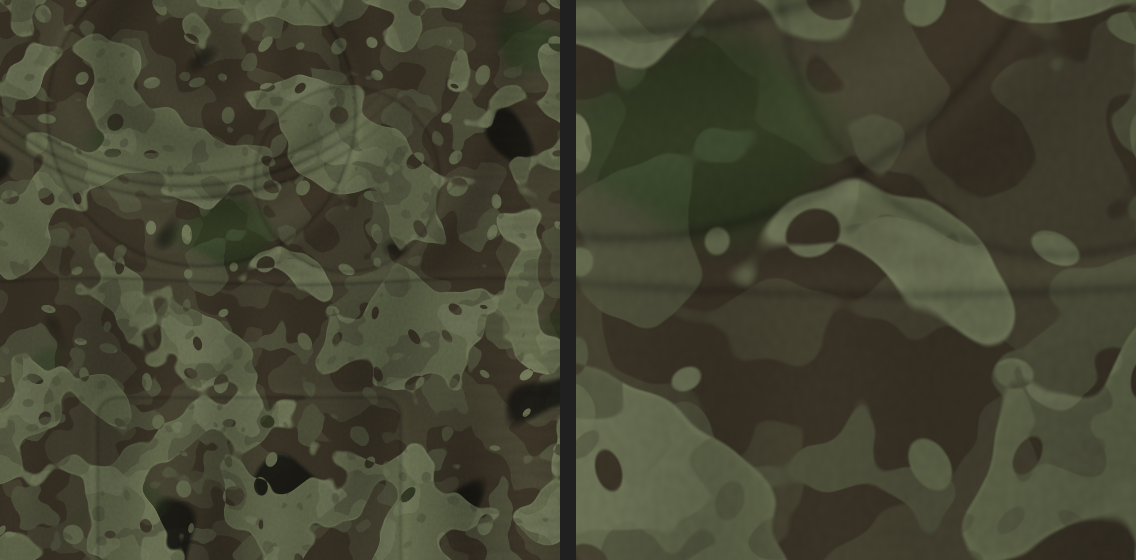
Left, the full canvas; right, a detail of the centre.
A Shadertoy shader for this pattern:

```glsl
// Worn woodland camouflage cloth: layered olive blotches over brown, with seams and soft folds.
#define BLOTCH_SCALE 6.2
#define DETAIL_SCALE 13.5
#define GREEN_LEVEL 0.065
#define EDGE 0.018
#define SPOT_SCALE 15.0
#define SPOT_DENSITY 0.42
#define FOLD_STRENGTH 0.26
#define SEAM_STRENGTH 0.20

const vec3 SHADOW = vec3(0.075, 0.075, 0.060);
const vec3 BROWN  = vec3(0.207, 0.183, 0.137);
const vec3 DRAB   = vec3(0.252, 0.241, 0.180);
const vec3 OLIVE  = vec3(0.292, 0.302, 0.222);
const vec3 GREEN  = vec3(0.352, 0.375, 0.272);
const vec3 LIGHT  = vec3(0.405, 0.430, 0.322);
const vec3 MOSS   = vec3(0.130, 0.220, 0.100);

vec2 hash2(vec2 p) {
    vec3 q = fract(p.xyx * vec3(0.1031, 0.1030, 0.0973));
    q += dot(q, q.yzx + 33.33);
    return fract((q.xx + q.yz) * q.zy);
}

float cornerSlope(vec2 cell, vec2 offset) {
    float a = 6.2832 * hash2(cell + 100.0).x;
    return dot(vec2(cos(a), sin(a)), offset);
}

float gradientNoise(vec2 p) {
    vec2 i = floor(p), f = p - i, e = vec2(1.0, 0.0);
    vec2 u = f * f * f * (f * (f * 6.0 - 15.0) + 10.0);
    return mix(mix(cornerSlope(i, f), cornerSlope(i + e.xy, f - e.xy), u.x),
               mix(cornerSlope(i + e.yx, f - e.yx), cornerSlope(i + e.xx, f - e.xx), u.x), u.y);
}

// Rounded, branching blotch field; larger scale gives smaller patches
float blotch(vec2 p, float scale, vec2 seed) {
    vec2 q = p * scale + seed;
    return gradientNoise(q) + 0.6 * gradientNoise(q * (DETAIL_SCALE / BLOTCH_SCALE) + 7.3)
         + 0.14 * gradientNoise(q * 4.3 + 3.1);
}

float cover(float field, float level) {
    return smoothstep(level - EDGE, level + EDGE, field);
}

// One randomly turned oval per occupied grid cell
float spots(vec2 p, float scale, vec2 seed) {
    vec2 q = p * scale + seed, cell = floor(q);
    vec2 pick = hash2(cell + 31.0), jitter = hash2(cell + 57.0) - 0.5;
    vec2 d = q - cell - 0.5 - 0.4 * jitter;
    float a = 6.2832 * pick.y;
    d = mat2(cos(a), sin(a), -sin(a), cos(a)) * d;
    d.y *= 1.1 + 0.9 * hash2(cell + 83.0).x;
    float radius = mix(0.09, 0.29, hash2(cell + 11.0).y);
    float edge = 0.0015 * scale;
    return smoothstep(edge, -edge, length(d) - radius) * step(pick.x, SPOT_DENSITY);
}

// Dark stitched groove with a soft raised lip beside it
float seam(float d) {
    float groove = d / 0.0035, lip = (d - 0.010) / 0.007;
    return 0.5 * exp(-lip * lip) - exp(-groove * groove);
}

float roundBox(vec2 p, vec2 halfSize, float r) {
    vec2 q = abs(p) - halfSize + r;
    return length(max(q, 0.0)) + min(max(q.x, q.y), 0.0) - r;
}

float seams(vec2 p) {
    float sum = 0.7 * seam(p.y - 0.497 - 0.006 * sin(p.x * 9.0));
    sum += 0.6 * seam(roundBox(p - vec2(0.445, 0.09), vec2(0.27, 0.20), 0.035));
    sum += 0.8 * seam(length(p - vec2(0.36, 0.80)) - 0.275);
    sum += 0.6 * seam(length(p - vec2(0.62, 0.68)) - 0.165);
    // Sagging parallel collar bands
    for (int i = 0; i < 3; i++) {
        float radius = 0.50 + 0.022 * float(i);
        sum += 0.7 * seam(length(p - vec2(0.33, 1.19)) - radius) * smoothstep(0.75, 0.55, p.x);
    }
    return sum;
}

float foldShade(vec2 p) {
    float upright = gradientNoise(vec2(p.x * 9.0, p.y * 1.6) + 5.0);
    float curved = gradientNoise(vec2(length(p - vec2(0.36, 0.9)) * 14.0, p.x * 2.0) + 19.0);
    float streaks = gradientNoise(vec2(p.x * 12.0, p.y * 90.0)) * smoothstep(0.7, 1.0, p.x);
    return mix(upright, curved, smoothstep(0.42, 0.58, p.y)) + 0.35 * streaks;
}

void mainImage(out vec4 fragColor, in vec2 fragCoord) {
    vec2 p = fragCoord / iResolution.xy;

    // Brown ground with muted underlayers
    vec3 color = mix(BROWN, DRAB, 0.95 * cover(blotch(p, 8.5, vec2(41.0, 12.0)), 0.0));
    color = mix(color, OLIVE, 0.85 * cover(blotch(p, 9.5, vec2(73.0, 29.0)), 0.24));
    float pocket = gradientNoise(p * 5.0 + vec2(17.0, 63.0));
    color = mix(color, SHADOW, 0.85 * smoothstep(0.35, 0.41, pocket));
    color = mix(color, MOSS, 0.45 * smoothstep(0.30, 0.48, gradientNoise(p * 6.0 + 91.0)));

    // Crisp green blotches; spots become islands outside and holes inside
    float field = blotch(p, BLOTCH_SCALE, vec2(8.0, 23.0));
    float green = cover(field, GREEN_LEVEL);
    float spot = spots(p, SPOT_SCALE, vec2(3.4, 9.7));
    green = mix(green, 1.0 - green, spot);

    // Translucent tones inside the green
    vec3 leaf = mix(GREEN, OLIVE, 0.75 * cover(blotch(p, 12.0, vec2(55.0, 88.0)), 0.20));
    leaf = mix(leaf, LIGHT, 0.75 * cover(blotch(p, 9.0, vec2(27.0, 66.0)), 0.19));
    leaf = mix(leaf, OLIVE, 0.6 * spots(p, 24.0, vec2(6.2, 1.8)));
    float rim = (field - GREEN_LEVEL - 0.02) / 0.025;
    leaf *= 1.0 + 0.06 * exp(-rim * rim);
    color = mix(color, leaf, 0.96 * green);

    // Cloth relief and fine weave
    float weave = gradientNoise(p * vec2(190.0, 150.0));
    color *= 1.0 + FOLD_STRENGTH * foldShade(p) + SEAM_STRENGTH * seams(p) + 0.05 * weave;
    fragColor = vec4(color, 1.0);
}
```
